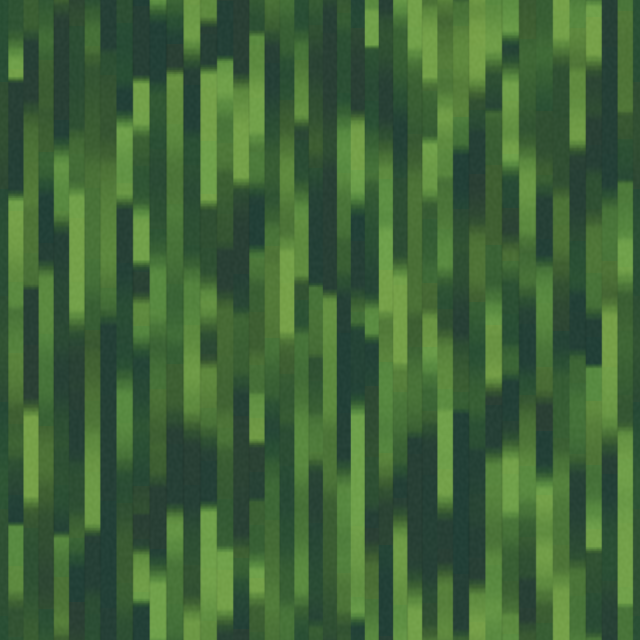
This pattern is drawn by a three.js fragment shader. Its source:

```glsl
varying vec2 vUv;

const float COLUMNS = 41.0;
const float COLUMN_SHIFT = -0.49;     // in columns
const float EDGE_SOFTNESS = 0.06;     // half width, in columns
const float MIN_SEGMENTS = 6.0;       // tone cells per column
const float MAX_SEGMENTS = 13.0;
const float MIN_FADE = 0.05;          // half width, in segments
const float MAX_FADE = 0.42;
const float TONE_CONTRAST = 1.12;
const vec2 PATCH_CELLS = vec2(11.0, 6.0);
const float PATCH_STRENGTH = 0.42;
const vec2 GRAIN_CELLS = vec2(170.0, 130.0);
const float GRAIN_STRENGTH = 0.022;
const float OLIVE_STRENGTH = 0.035;
const float SEAM_SHADE = 0.07;

const vec3 DEEP_TEAL = vec3(0.15, 0.25, 0.21);
const vec3 PINE = vec3(0.18, 0.31, 0.20);
const vec3 FOREST = vec3(0.23, 0.37, 0.20);
const vec3 MOSS = vec3(0.29, 0.45, 0.22);
const vec3 LEAF = vec3(0.36, 0.54, 0.25);
const vec3 LIME = vec3(0.45, 0.63, 0.29);

float hash(vec2 p) {
  vec3 q = fract(p.xyx * vec3(0.1031, 0.1030, 0.0973));
  q += dot(q, q.yzx + 33.33);
  return fract((q.x + q.y) * q.z);
}

float cornerSlope(vec2 cell, vec2 offset, vec2 period) {
  float angle = 6.2832 * hash(mod(cell, period) + 71.0);
  return dot(vec2(cos(angle), sin(angle)), offset);
}

// Gradient noise that wraps after the given number of cells
float gradientNoise(vec2 p, vec2 period) {
  vec2 i = floor(p);
  vec2 f = p - i;
  vec2 w = f * f * f * (f * (f * 6.0 - 15.0) + 10.0);
  vec2 e = vec2(1.0, 0.0);
  float low = mix(cornerSlope(i, f, period),
                  cornerSlope(i + e, f - e, period), w.x);
  float high = mix(cornerSlope(i + e.yx, f - e.yx, period),
                   cornerSlope(i + e.xx, f - e.xx, period), w.x);
  return mix(low, high, w.y);
}

// Column coordinate, with the stripes gently widening and narrowing
float columnCoordinate(float x) {
  float turn = 6.2832 * x;
  return COLUMNS * x + COLUMN_SHIFT
    + 0.25 * cos(2.0 * turn - 2.14) - 0.29 * cos(turn - 1.85);
}

vec3 greenRamp(float tone) {
  vec3 color = mix(DEEP_TEAL, PINE, smoothstep(0.08, 0.30, tone));
  color = mix(color, FOREST, smoothstep(0.30, 0.47, tone));
  color = mix(color, MOSS, smoothstep(0.47, 0.63, tone));
  color = mix(color, LEAF, smoothstep(0.63, 0.80, tone));
  return mix(color, LIME, smoothstep(0.80, 0.97, tone));
}

// One stripe: plateaus of random tone joined by crisp or blurred fades
vec3 stripeColor(float column, float y) {
  float id = mod(column, COLUMNS);
  float segments = floor(mix(MIN_SEGMENTS, MAX_SEGMENTS, hash(vec2(id, 3.7))));
  float along = y * segments + hash(vec2(id, 9.2));
  float segment = floor(along);
  float here = mod(segment, segments);
  float next = mod(segment + 1.0, segments);

  float joint = mix(0.15, 0.85, hash(vec2(id + 50.0, here + 20.0)));
  float blur = hash(vec2(id + 110.0, here + 40.0));
  float fade = min(mix(MIN_FADE, MAX_FADE, blur), min(joint, 1.0 - joint));
  float tone = mix(hash(vec2(id + 170.0, here + 60.0)),
                   hash(vec2(id + 170.0, next + 60.0)),
                   smoothstep(joint - fade, joint + fade, along - segment));

  // Broad light and dark patches shared by neighbouring stripes
  vec2 patchPoint = vec2((id + 0.5) / COLUMNS, y) * PATCH_CELLS;
  float broad = gradientNoise(patchPoint, PATCH_CELLS);
  tone = 0.5 + TONE_CONTRAST * (tone - 0.5) + PATCH_STRENGTH * broad;

  vec3 color = greenRamp(clamp(tone, 0.0, 1.0));
  float olive = hash(vec2(id + 230.0, here + 80.0)) - 0.5;
  return color + OLIVE_STRENGTH * olive * vec3(1.0, 0.0, -0.3);
}

void main() {
  float across = columnCoordinate(vUv.x);
  float edge = floor(across + 0.5);
  float side = across - edge;

  // Blend the two stripes that meet at the nearest edge
  vec3 color = mix(stripeColor(edge - 1.0, vUv.y), stripeColor(edge, vUv.y),
                   smoothstep(-EDGE_SOFTNESS, EDGE_SOFTNESS, side));

  // Faint seam and fine grain
  float seam = 1.0 - smoothstep(0.0, 2.0 * EDGE_SOFTNESS, abs(side));
  color *= 1.0 - SEAM_SHADE * seam * hash(vec2(mod(edge, COLUMNS), 5.1));
  color += GRAIN_STRENGTH * gradientNoise(vUv * GRAIN_CELLS, GRAIN_CELLS);

  gl_FragColor = vec4(color, 1.0);
}
```
